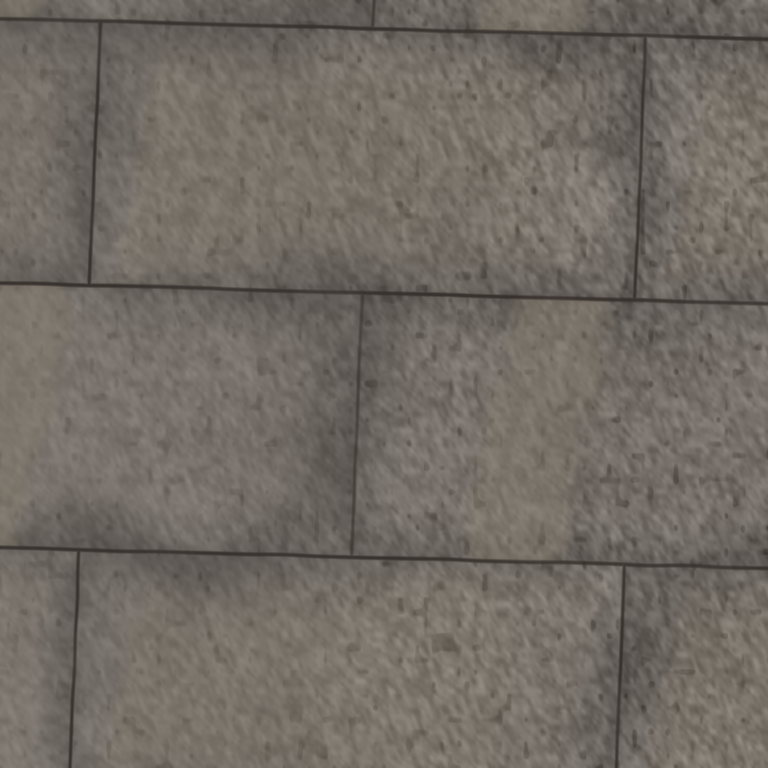
Write a Shadertoy shader that draws this texture.

```glsl
const vec2 BLOCK_SIZE = vec2(0.711, 0.3444);
const vec2 BLOCK_ORIGIN = vec2(0.1315, 0.0241);
const vec3 STONE = vec3(0.463, 0.437, 0.412);
const vec3 SOOT = vec3(0.385, 0.366, 0.348);
const vec3 WARM_STONE = vec3(0.500, 0.470, 0.425);
const vec3 JOINT = vec3(0.215, 0.190, 0.175);

float hash(vec2 p) {
    vec3 q = fract(p.xyx * 0.1031);
    q += dot(q, q.yzx + 33.33);
    return fract((q.x + q.y) * q.z);
}

float noise(vec2 p) {
    vec2 cell = floor(p);
    vec2 f = fract(p);
    f = f * f * (3.0 - 2.0 * f);
    float low = mix(hash(cell), hash(cell + vec2(1, 0)), f.x);
    float high = mix(hash(cell + vec2(0, 1)), hash(cell + vec2(1, 1)), f.x);
    return mix(low, high, f.y);
}

float fbm(vec2 p, int octaves) {
    float sum = 0.0, weight = 0.5, total = 0.0;
    for (int i = 0; i < octaves; i++) {
        sum += weight * noise(p);
        total += weight;
        weight *= 0.5;
        p = mat2(1.6, 1.2, -1.2, 1.6) * p + 17.3;
    }
    return sum / total;
}

// Sheared wall axes, measured from the top left
vec2 wallSpace(vec2 p) {
    float down = 1.0 - p.y;
    return vec2(p.x + 0.04 * down, down - 0.027 * p.x);
}

// Position inside a block in xy, block index in zw
vec4 runningBond(vec2 wall) {
    vec2 grid = (wall - BLOCK_ORIGIN) / BLOCK_SIZE;
    grid.x -= 0.5 * mod(floor(grid.y), 2.0);
    return vec4(fract(grid), floor(grid));
}

float jointLine(float dist, float halfWidth, float blur) {
    return 1.0 - smoothstep(halfWidth - blur, halfWidth + blur, dist);
}

// Slanted mineral stain with a ragged, crisp leading edge
float stain(vec2 local, float start, float width, float fade, float ragged) {
    float x = local.x + 0.08 * (local.y - 0.5) + 0.035 * (ragged - 0.5) - start;
    return smoothstep(-0.008, 0.015, x) * (1.0 - smoothstep(width - fade, width + fade, x));
}

// Light and dark aggregate grains, slightly elongated
float aggregate(vec2 p) {
    vec2 q = vec2(p.x + 0.35 * p.y, p.y);
    float coarse = noise(q * vec2(125.0, 80.0)) - 0.5;
    float fine = noise(q * vec2(210.0, 150.0) + 41.0) - 0.5;
    return 0.10 * coarse + 0.06 * fine;
}

float pits(vec2 p) {
    return smoothstep(0.76, 0.95, noise(p * vec2(92.0, 64.0) + 9.0));
}

void mainImage(out vec4 fragColor, in vec2 fragCoord) {
    vec2 p = fragCoord / iResolution.xy;
    float pixel = 1.0 / min(iResolution.x, iResolution.y);
    vec2 wall = wallSpace(p) + 0.0016 * (vec2(noise(p * 23.0), noise(p * 19.0 + 5.0)) - 0.5);
    vec4 block = runningBond(wall);
    vec2 local = block.xy;
    float oddRow = mod(block.w, 2.0);
    float variation = hash(block.zw + 31.0);

    // Distance to the nearest upright and level joints
    vec2 edge = min(local, 1.0 - local) * BLOCK_SIZE;
    float cloud = fbm(p * 7.0 + variation * 5.0, 4);

    // Grimy borders around a paler centre
    float inner = smoothstep(-0.01, 0.085, min(edge.x, edge.y) + 0.09 * (cloud - 0.5));
    vec3 color = mix(SOOT, STONE, 0.15 + 0.85 * inner);
    color += 0.10 * (cloud - 0.5) + 0.018 * (variation - 0.5);

    // Narrow stains in odd rows, broad ones in even rows
    float start = mix(0.08, 0.25, oddRow) + 0.02 * (variation - 0.5);
    float width = mix(0.78, 0.17, oddRow);
    float fade = mix(0.18, 0.025, oddRow);
    float warm = stain(local, start, width, fade, noise(p * 45.0));
    float strength = mix(0.45 * inner, 0.70, oddRow) * (0.6 + 0.8 * cloud);
    color = mix(color, WARM_STONE, warm * strength);

    // Exposed grain, rougher to the right and smoother over stains
    float roughness = mix(0.65, 1.25, smoothstep(0.1, 0.95, p.x + 0.5 * (cloud - 0.5)));
    roughness *= 1.0 - 0.35 * warm * oddRow;
    color += roughness * (aggregate(p) - 0.07 * pits(p));

    // Fine dark joints with uneven wear
    float blur = max(0.0018, 0.8 * pixel);
    float wear = 0.75 + 0.4 * noise(p * 14.0 + 3.0);
    float level = jointLine(edge.y, 0.0024, blur) * 0.82;
    float upright = jointLine(edge.x, 0.0021, blur) * mix(0.80, 0.52, oddRow);
    float halo = 0.12 * exp(-min(edge.x, edge.y) / 0.007);
    color = mix(color, JOINT, clamp(max(level, upright) * wear + halo, 0.0, 0.95));

    fragColor = vec4(clamp(color, 0.0, 1.0), 1.0);
}
```
